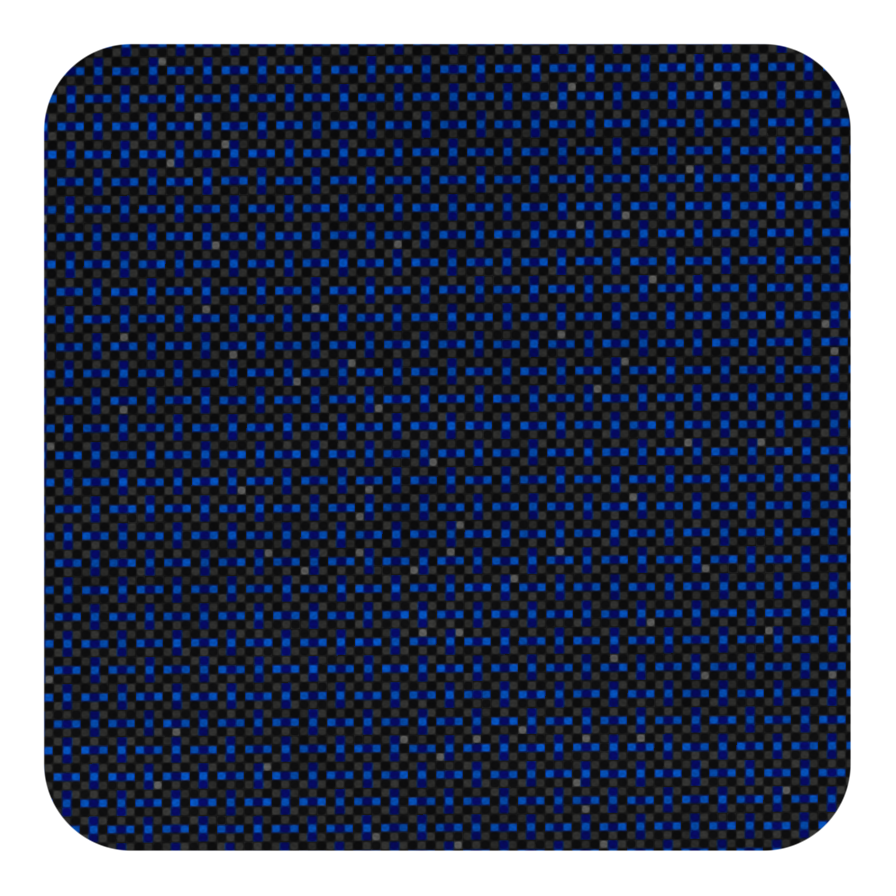
Give the GLSL for this texture, as a three.js fragment shader.

```glsl
// Rounded swatch of black plain-weave cloth with alternating blue warp and weft dashes.
varying vec2 vUv;

const float PI = 3.14159265;
const float CELL = 0.0305;            // one dash per cell, three threads wide
const vec2 WEAVE_ORIGIN = vec2(0.4436, 0.6458);
const vec2 SWATCH_CENTRE = vec2(0.4993, 0.5007);
const float SWATCH_HALF = 0.45;
const float CORNER_RADIUS = 0.097;

const vec3 PAPER = vec3(1.0);
const vec3 BLACK_LOW = vec3(0.05, 0.05, 0.053);
const vec3 BLACK_HIGH = vec3(0.178, 0.178, 0.172);
const vec3 BLUE_LOW = vec3(0.02, 0.035, 0.37);
const vec3 BLUE_HIGH = vec3(0.015, 0.29, 0.67);

float hash(vec2 p) {
  vec3 q = fract(vec3(p.xyx) * 0.1031);
  q += dot(q, q.yzx + 33.33);
  return fract((q.x + q.y) * q.z);
}

vec2 gradient(vec2 p) {
  float angle = 2.0 * PI * hash(p);
  return vec2(cos(angle), sin(angle));
}

float gradientNoise(vec2 p) {
  vec2 i = floor(p);
  vec2 f = p - i;
  vec2 u = f * f * f * (f * (f * 6.0 - 15.0) + 10.0);
  vec2 e = vec2(1.0, 0.0);
  float low = mix(dot(gradient(i), f), dot(gradient(i + e.xy), f - e.xy), u.x);
  float high = mix(dot(gradient(i + e.yx), f - e.yx), dot(gradient(i + 1.0), f - 1.0), u.x);
  return mix(low, high, u.y);
}

float roundedBox(vec2 p, vec2 halfSize, float radius) {
  vec2 d = abs(p) - halfSize + radius;
  return length(max(d, 0.0)) + min(max(d.x, d.y), 0.0) - radius;
}

// Slight skew and stretch of the cloth; result is in cells.
vec2 clothCoords(vec2 uv) {
  vec2 p = uv - WEAVE_ORIGIN;
  p -= 0.006 * p.yx;
  p.y -= 0.03 * p.y * p.y;
  return p / CELL + 0.5;
}

// Upright dashes on even cells, level dashes on odd cells.
float dashMask(vec2 cloth) {
  vec2 cell = floor(cloth);
  vec2 p = (cloth - cell - 0.5) * 3.0;
  float isLevel = mod(cell.x + cell.y, 2.0);
  p += 0.12 * (vec2(hash(cell + 40.0), hash(cell + 70.0)) - 0.5);
  vec2 halfSize = mix(vec2(0.52, 1.46), vec2(1.53, 0.46), isLevel);
  return 1.0 - smoothstep(-0.2, 0.2, roundedBox(p, halfSize, 0.18));
}

// Over-and-under threads: 1 on raised crossings, 0 on sunken ones.
float threadHeight(vec2 threads) {
  vec2 s = sin(PI * threads);
  return smoothstep(-0.45, 0.6, s.x * s.y);
}

vec3 weave(vec2 cloth) {
  vec2 threads = cloth * 3.0;
  vec2 crossing = floor(threads);
  float height = threadHeight(threads);
  vec3 black = mix(BLACK_LOW, BLACK_HIGH, height);
  vec3 blue = mix(BLUE_LOW, BLUE_HIGH, height);

  // Uneven yarn, stray pale fibres and dark gaps between threads
  float yarn = hash(crossing + 200.0);
  black *= 0.84 + 0.32 * yarn;
  blue *= 0.92 + 0.16 * yarn;
  black += 0.14 * step(0.975, yarn) * height * height;
  vec2 gap = abs(fract(threads) - 0.5);
  float crease = smoothstep(0.3, 0.5, max(gap.x, gap.y));
  vec3 color = mix(black, blue, dashMask(cloth));
  return color * (1.0 - 0.12 * crease);
}

void main() {
  vec2 cloth = clothCoords(vUv);
  vec3 color = weave(cloth);

  // Fine fibre grain and broad tonal wear
  float fibre = gradientNoise(cloth * vec2(7.0, 9.0) + 300.0);
  float wear = gradientNoise(vUv * vec2(3.0, 9.0) + 20.0);
  color *= 1.0 + 0.16 * fibre + 0.12 * wear;
  color += 0.012 * (0.5 - vUv.y);

  float edge = roundedBox(vUv - SWATCH_CENTRE, vec2(SWATCH_HALF), CORNER_RADIUS);
  color = mix(color, PAPER, smoothstep(-0.0012, 0.0012, edge));
  gl_FragColor = vec4(color, 1.0);
}
```
